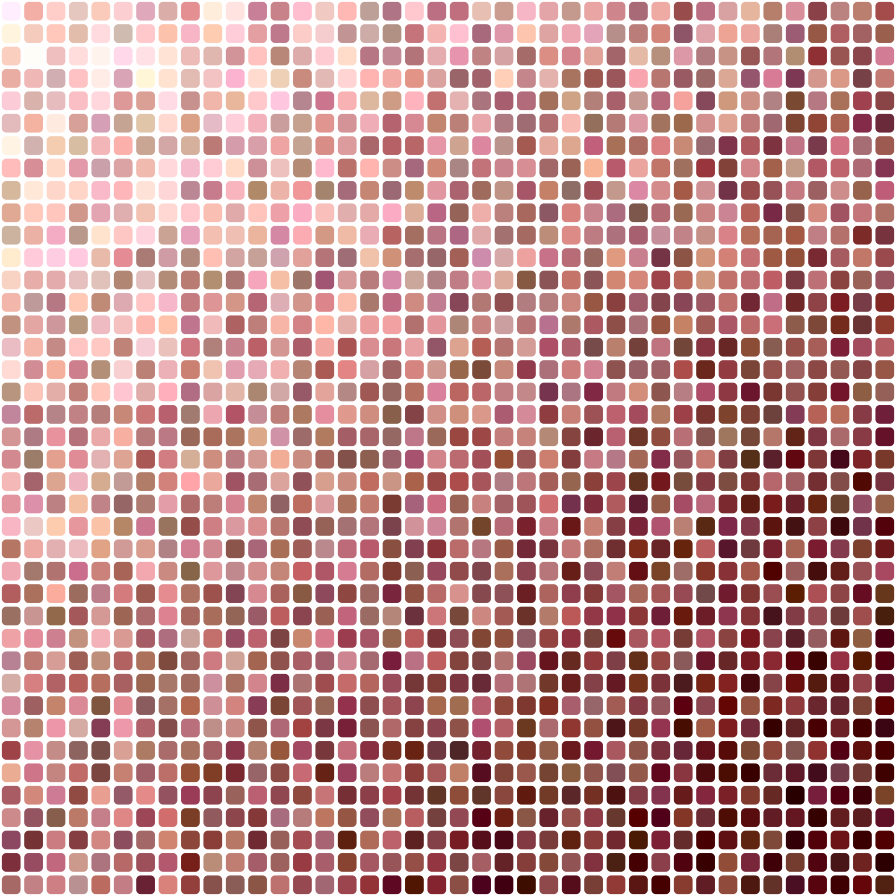
Write a WebGL 2 fragment shader that draws this background.

```glsl
#version 300 es
precision highp float;

uniform vec2 u_resolution;
out vec4 fragColor;

const float CELLS = 40.0;          // tiles along each side
const float TILE_HALF = 0.418;     // half width of a tile, in cells
const float CORNER_RADIUS = 0.2;   // in cells
const float SHADE_SPREAD = 0.36;   // random lightness range
const float TINT_SPREAD = 0.13;    // random range of each channel
const vec3 GAP_COLOR = vec3(1.0, 0.995, 0.995);
const vec3 LIGHT_COLOR = vec3(1.06, 0.87, 0.86);
const vec3 MIDDLE_COLOR = vec3(0.68, 0.41, 0.41);
const vec3 DARK_COLOR = vec3(0.28, 0.0, 0.01);

// Four independent random values per cell
vec4 hash4(vec2 cell) {
    vec4 p = fract(cell.xyxy * vec4(0.1031, 0.1030, 0.0973, 0.1099));
    p += dot(p, p.wzxy + 33.33);
    return fract((p.xxyz + p.yzzw) * p.zywx);
}

float roundedBox(vec2 p, float halfSize, float radius) {
    vec2 q = abs(p) - halfSize + radius;
    return length(max(q, 0.0)) + min(max(q.x, q.y), 0.0) - radius;
}

// Diagonal ramp from upper left to lower right, with random shade and tint
vec3 tileColor(vec2 cell) {
    vec2 center = (cell + 0.5) / CELLS;
    float ramp = center.x + 1.0 - center.y;
    vec3 base = ramp < 1.0
        ? mix(LIGHT_COLOR, MIDDLE_COLOR, ramp)
        : mix(MIDDLE_COLOR, DARK_COLOR, ramp - 1.0);
    vec4 random = hash4(cell + 1.0) - 0.5;
    return clamp(base + SHADE_SPREAD * random.x + TINT_SPREAD * random.yzw, 0.0, 1.0);
}

void main() {
    // Square grid centered on the canvas
    float side = min(u_resolution.x, u_resolution.y);
    vec2 uv = (gl_FragCoord.xy - 0.5 * u_resolution) / side + 0.5;
    vec2 grid = uv * CELLS;
    vec2 cell = floor(grid);

    // Antialiased tile over the pale gap
    float pixel = CELLS / side;
    float distanceToEdge = roundedBox(fract(grid) - 0.5, TILE_HALF, CORNER_RADIUS);
    float coverage = 1.0 - smoothstep(-0.6 * pixel, 0.6 * pixel, distanceToEdge);
    fragColor = vec4(mix(GAP_COLOR, tileColor(cell), coverage), 1.0);
}
```
